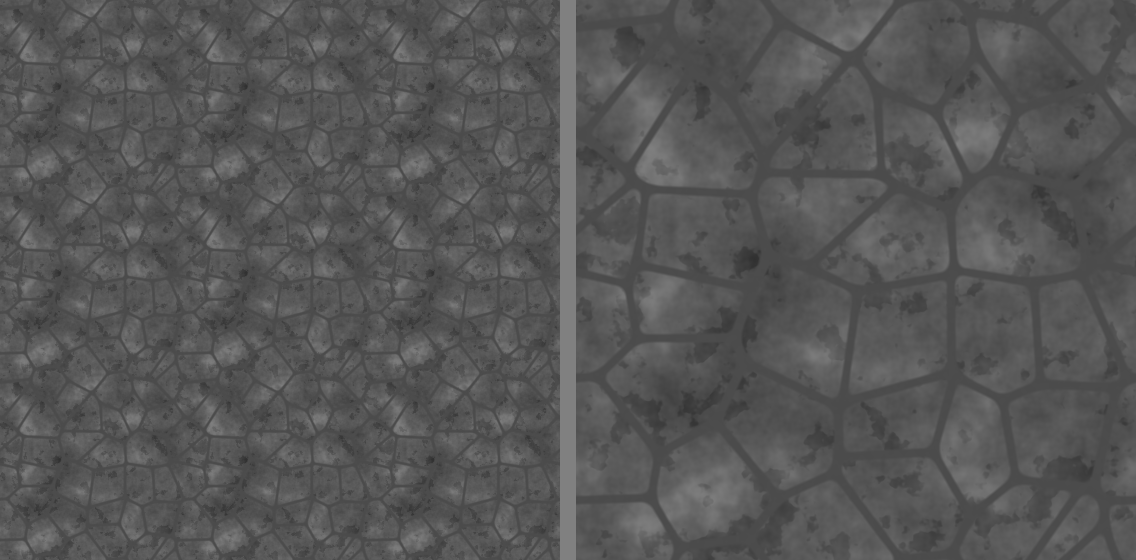
Left: the whole. Right: its middle third, enlarged.
Reproduce this texture procedurally as a Shadertoy shader.

```glsl
// Dark grey flagstones: irregular polygonal stones parted by flat, even joints.
// Voronoi edge distance gives the joints; periodic gradient noise gives the
// pale clouds, ragged dirt and grain. One square patch repeats over the canvas.

const float TILES = 3.0;            // repeats of the patch across the canvas
const float STONES = 6.0;           // stones across one patch
const float JITTER = 0.94;          // irregularity of the stone centres
const float JOINT_HALF_WIDTH = 0.046; // in stone units
const float CORNER_ROUNDING = 0.09;
const float EDGE_SOFTNESS = 0.012;

const vec3 STONE_COLOR = vec3(0.350);
const vec3 JOINT_COLOR = vec3(0.296);
const float CLOUD_CONTRAST = 0.12;
const float PALE_STRENGTH = 0.055;
const float DIRT_DEPTH = 0.062;
const float GRAIN_CONTRAST = 0.035;

vec2 hash2(vec2 p) {
    vec3 q = fract(p.xyx * vec3(0.1031, 0.1030, 0.0973));
    q += dot(q, q.yzx + 33.33);
    return fract((q.xx + q.yz) * q.zy);
}

// Slope at a lattice corner, dotted with the offset from that corner
float cornerSlope(vec2 cell, vec2 corner, vec2 f, float period, float seed) {
    vec2 slope = hash2(mod(cell + corner, period) + seed) * 2.0 - 1.0;
    return dot(slope, f - corner);
}

// Gradient noise, centred on zero, repeating every "period" units
float noise(vec2 p, float period, float seed) {
    vec2 cell = floor(p);
    vec2 f = p - cell;
    vec2 w = f * f * f * (f * (f * 6.0 - 15.0) + 10.0);
    float a = cornerSlope(cell, vec2(0, 0), f, period, seed);
    float b = cornerSlope(cell, vec2(1, 0), f, period, seed);
    float c = cornerSlope(cell, vec2(0, 1), f, period, seed);
    float d = cornerSlope(cell, vec2(1, 1), f, period, seed);
    return mix(mix(a, b, w.x), mix(c, d, w.x), w.y);
}

float fbm(vec2 patchPos, float frequency, int octaves, float seed) {
    float sum = 0.0;
    float amplitude = 1.0;
    for (int i = 0; i < octaves; i++) {
        sum += amplitude * noise(patchPos * frequency, frequency, seed);
        frequency *= 2.0;
        amplitude *= 0.6;
        seed += 19.0;
    }
    return sum;
}

float smoothMin(float a, float b, float k) {
    float h = max(k - abs(a - b), 0.0) / k;
    return min(a, b) - h * h * k * 0.25;
}

// Offset from p to the jittered centre of a stone
vec2 toCentre(vec2 cell, vec2 p) {
    vec2 jitter = (hash2(mod(cell, STONES) + 7.0) - 0.5) * JITTER;
    return cell + 0.5 + jitter - p;
}

// Distance to the nearest border between stones, rounded at the corners
float jointDistance(vec2 p) {
    vec2 home = floor(p);
    vec2 nearest = vec2(9.0);
    for (int y = -1; y <= 1; y++)
    for (int x = -1; x <= 1; x++) {
        vec2 cell = floor(p) + vec2(x, y);
        vec2 r = toCentre(cell, p);
        if (dot(r, r) < dot(nearest, nearest)) {
            nearest = r;
            home = cell;
        }
    }
    float edge = 1.0;
    for (int y = -2; y <= 2; y++)
    for (int x = -2; x <= 2; x++) {
        if (x == 0 && y == 0) continue;
        vec2 r = toCentre(home + vec2(x, y), p);
        float border = dot(0.5 * (nearest + r), normalize(r - nearest));
        edge = smoothMin(edge, border, CORNER_ROUNDING);
    }
    return edge;
}

void mainImage(out vec4 fragColor, in vec2 fragCoord) {
    vec2 patchPos = fragCoord / iResolution.y * TILES;
    float pixel = TILES * STONES / iResolution.y;

    // Stone surface: broad clouds, pale worn spots and fine grain
    float cloud = fbm(patchPos, 5.0, 4, 31.0);
    float grain = fbm(patchPos, 56.0, 2, 57.0);
    vec3 color = STONE_COLOR + CLOUD_CONTRAST * cloud + GRAIN_CONTRAST * grain;
    color += PALE_STRENGTH * smoothstep(0.18, 0.60, cloud);

    // Ragged dirt, gathered in clusters
    float dirt = fbm(patchPos, 16.0, 4, 83.0) + 0.6 * fbm(patchPos, 6.0, 2, 71.0);
    color -= DIRT_DEPTH * smoothstep(0.16, 0.38, dirt);

    // Flat joints with slightly uneven edges
    float edge = jointDistance(patchPos * STONES) + 0.012 * cloud;
    float soft = EDGE_SOFTNESS + 0.6 * pixel;
    float stone = smoothstep(-soft, soft, edge - JOINT_HALF_WIDTH);
    vec3 joint = JOINT_COLOR + 0.1 * GRAIN_CONTRAST * grain;

    fragColor = vec4(mix(joint, color, stone), 1.0);
}
```
